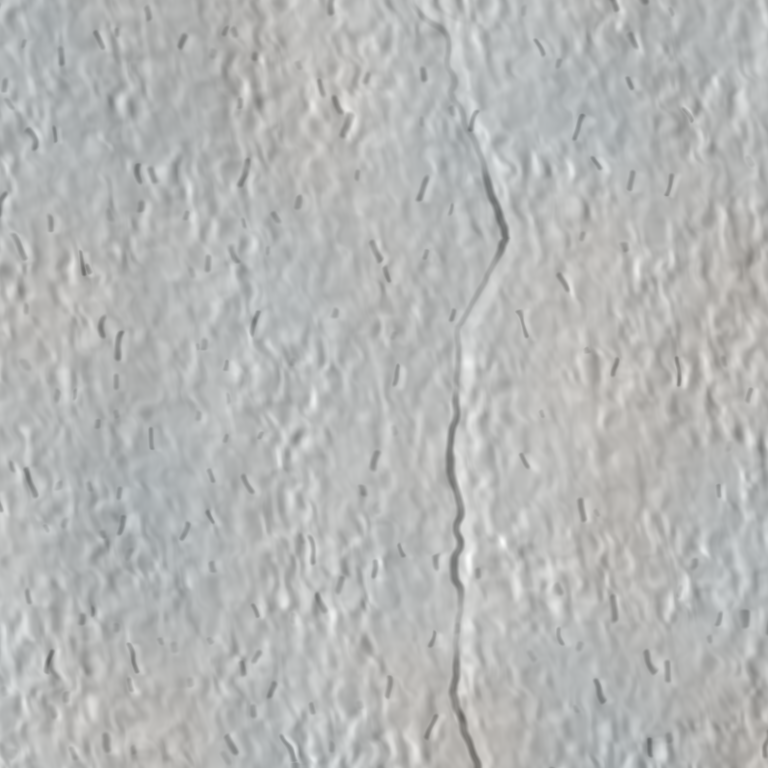
Reproduce this texture procedurally as a Shadertoy shader.

```glsl
// Weathered grey stone: soft upright patches, embossed vertical grain,
// scattered dark pits with pale right rims, and one wandering crack.
// Relief comes from the difference of two shifted noise heights.

const vec3  STONE       = vec3(0.712, 0.714, 0.708);
const vec3  COOL_TINT   = vec3(-0.012, 0.001, 0.011);
const vec2  GRAIN_FREQ  = vec2(68.0, 37.0);
const vec2  LIGHT_SHIFT = vec2(-0.0095, 0.005);
const vec2  PIT_GRID    = vec2(27.0, 17.0);
const float GRAIN_GAIN  = 0.215;
const float PATCH_GAIN  = 0.13;
const float PIT_GAIN    = 0.17;
const float PIT_WIDTH   = 0.0028;
const float CRACK_X     = 0.592;
const float CRACK_WIDTH = 0.0042;
const float CRACK_GAIN  = 0.25;
const float RIM_GAIN    = 0.075;

float hash(vec2 p) {
    vec3 q = fract(vec3(p.xyx) * 0.1031);
    q += dot(q, q.yzx + 33.33);
    return fract((q.x + q.y) * q.z);
}

float noise(vec2 p) {
    vec2 i = floor(p), f = fract(p);
    f = f * f * f * (f * (f * 6.0 - 15.0) + 10.0);
    return mix(mix(hash(i), hash(i + vec2(1, 0)), f.x),
               mix(hash(i + vec2(0, 1)), hash(i + vec2(1, 1)), f.x), f.y);
}

float fbm(vec2 p) {
    float sum = 0.0, gain = 0.5;
    for (int i = 0; i < 4; i++) {
        sum += gain * noise(p);
        p = mat2(1.6, 0.5, -0.5, 1.6) * p + 17.3;
        gain *= 0.5;
    }
    return sum / 0.9375;
}

float grainHeight(vec2 p) {
    vec2 q = p * GRAIN_FREQ + vec2(0.12 * p.y * GRAIN_FREQ.x, 0.0);
    return 0.66 * noise(q + 40.0) + 0.34 * noise(q * 1.9 + 91.0);
}

float segmentDistance(vec2 p, vec2 halfAxis) {
    float t = clamp(dot(p, halfAxis) / dot(halfAxis, halfAxis), -1.0, 1.0);
    return length(p - halfAxis * t);
}

// Short, mostly upright pits: x is darkness, y is the pale rim.
vec2 pits(vec2 p) {
    vec2 cell = floor(p * PIT_GRID), result = vec2(0.0);
    for (int j = -1; j <= 1; j++)
    for (int i = -1; i <= 1; i++) {
        vec2 id = cell + vec2(i, j);
        vec2 spot = (id + vec2(hash(id + 3.1), hash(id + 57.7))) / PIT_GRID;
        float density = mix(0.55, 0.28, smoothstep(0.25, 0.75, spot.x));
        if (hash(id + 120.0) > density) continue;
        float size = hash(id + 211.0);
        float tilt = 0.9 * (hash(id + 303.0) - 0.6);
        vec2 axis = mix(0.003, 0.017, size * size * size) * vec2(sin(tilt), cos(tilt));
        float width = PIT_WIDTH * mix(0.8, 1.3, hash(id + 407.0));
        float depth = mix(0.35, 1.0, size);
        float dark = 1.0 - smoothstep(0.2 * width, 2.0 * width, segmentDistance(p - spot, axis));
        vec2 rimSpot = spot + vec2(0.0085, -0.002);
        float rim = 1.0 - smoothstep(0.0, 3.0 * width, segmentDistance(p - rimSpot, axis));
        result = max(result, depth * vec2(dark, rim));
    }
    return result;
}

// Crack path: a straight run, one elbow, and drifting ends.
float crackPath(float y) {
    float rise = y - 0.69;
    float elbow = max(0.0, 1.0 - abs(rise) / (rise > 0.0 ? 0.19 : 0.115));
    float wobble = 0.018 * (noise(vec2(y * 15.0, 4.0)) - 0.5)
                 + 0.008 * (noise(vec2(y * 48.0, 9.0)) - 0.5);
    return CRACK_X + 0.068 * elbow + wobble + 0.028 * smoothstep(0.12, 0.0, y)
         - 0.055 * smoothstep(0.94, 1.0, y);
}

void mainImage(out vec4 fragColor, in vec2 fragCoord) {
    vec2 p = fragCoord / iResolution.xy;
    vec2 warp = vec2(noise(p * 45.0), noise(p * 45.0 + 31.0)) - 0.5;
    vec2 q = p + 0.008 * warp;

    // Broad tone and embossed grain
    float tone = PATCH_GAIN * (fbm(p * vec2(7.0, 3.2) + 5.0) - 0.5);
    float rough = mix(0.55, 1.35, smoothstep(0.3, 0.7, fbm(p * vec2(13.0, 8.0) + 70.0)));
    float relief = grainHeight(q) - grainHeight(q + LIGHT_SHIFT);
    tone += GRAIN_GAIN * rough * relief;
    tone += 0.045 * (noise(q * vec2(105.0, 70.0)) - 0.5);

    // Pits
    vec2 pit = pits(q);
    tone += RIM_GAIN * pit.y * (1.0 - pit.x) - PIT_GAIN * pit.x;

    // Crack with a pale edge, measured across its slope
    float path = crackPath(p.y);
    float slope = (crackPath(p.y + 0.004) - crackPath(p.y - 0.004)) / 0.008;
    float across = (p.x - path) / sqrt(1.0 + slope * slope) + 0.003 * warp.x;
    float open = mix(0.3, 1.0, smoothstep(0.35, 0.65, noise(vec2(p.y * 11.0, 23.0))));
    open = max(open, smoothstep(0.25, 0.29, p.y) * smoothstep(0.51, 0.47, p.y));
    float width = CRACK_WIDTH * mix(0.75, 1.1, open);
    float crack = open * (1.0 - smoothstep(0.3 * width, 1.7 * width, abs(across)));
    float edge = 1.0 - smoothstep(0.003, 0.013, abs(across - 0.013));
    tone += RIM_GAIN * edge * (1.0 - crack) - CRACK_GAIN * crack;

    // Cool and warm mineral staining
    float stain = 2.0 * fbm(p * vec2(5.0, 3.5) + 130.0) - 1.0;
    vec3 color = STONE + tone + COOL_TINT * (0.25 + 2.0 * stain);
    fragColor = vec4(clamp(color, 0.0, 1.0), 1.0);
}
```
